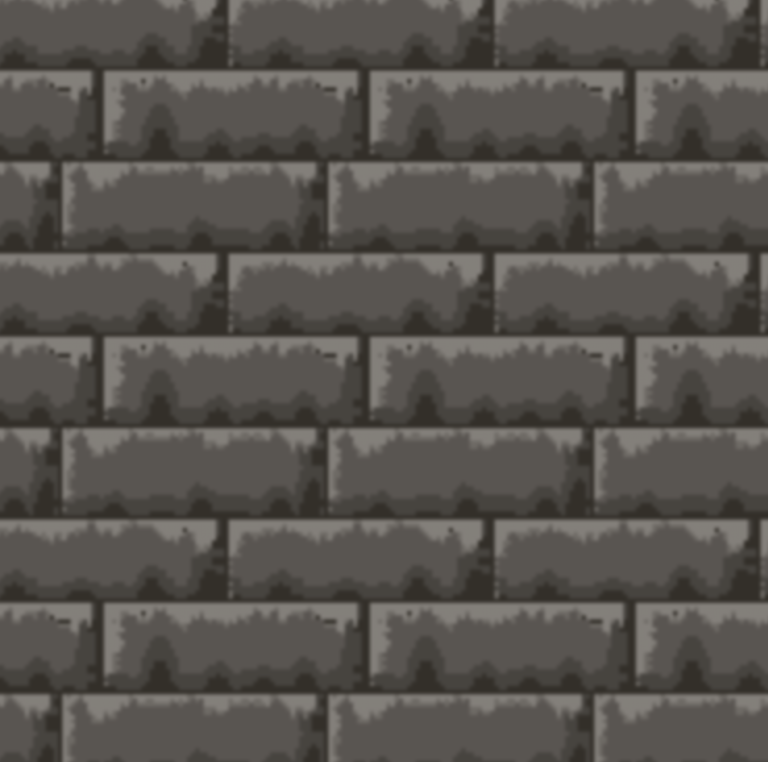
This texture is drawn by a WebGL 2 fragment shader. Its source:

```glsl
#version 300 es
precision highp float;
// Weathered grey brick wall, drawn as a softened grid of coarse cells.
// A square tile of three staggered courses repeats; each brick has a chipped
// pale top and left edge, and a stained bottom and right edge.

uniform vec2 u_resolution;
out vec4 outColor;

const vec2 CELLS = vec2(184.8, 183.3);   // cells across and down the canvas
const float TILE = 64.0;                 // cells per repeat
const float COURSE = 22.0;               // height of a full course
const float FIRST_COURSE = 16.0;         // cells above the first mortar line
const float BRICK = 62.0;                // brick length without its joint

const vec3 PALE  = vec3(0.515, 0.500, 0.480);
const vec3 WORN  = vec3(0.430, 0.415, 0.395);
const vec3 STONE = vec3(0.350, 0.333, 0.318);
const vec3 SHADE = vec3(0.278, 0.266, 0.248);
const vec3 DARK  = vec3(0.200, 0.185, 0.162);

// Per course: brick start, pale lip depth, length of the pale left edge
const vec3 START = vec3(25.0, 15.0, 55.0);
const vec3 LIP   = vec3(2.6, 1.3, 2.0);
const vec3 LEFT  = vec3(17.0, 17.0, 9.0);

// Per course: centres and sizes of chips along the top and stains below
const vec4 CHIP_AT[3] = vec4[3](vec4(4, 19, 30, 57), vec4(9, 23, 38, 57), vec4(8, 21, 50, 58));
const vec4 CHIP_SIZE[3] = vec4[3](vec4(1, 3, 3, 3), vec4(4, 1, 2, 3), vec4(1, 2.5, 1.5, 4));
const vec4 STAIN_AT[3] = vec4[3](vec4(13, 27, 38, 48), vec4(12, 33, 52, 60), vec4(12, 28, 45, 59));
const vec4 STAIN_SIZE[3] = vec4[3](vec4(12, 6, 5, 7), vec4(5, 7, 7, 14), vec4(6, 4, 8, 12));

// Pits: course, centre x, centre y, half length
const vec4 PITS[4] = vec4[4](vec4(0, 9, 3, 0.9), vec4(0, 51, 4, 0.9),
                             vec4(0, 54, 5, 1.6), vec4(2, 53, 3, 0.9));

float hash(vec2 p) {
  vec3 q = fract(p.xyx * vec3(0.1031, 0.1030, 0.0973));
  q += dot(q, q.yzx + 33.33);
  return fract((q.x + q.y) * q.z);
}

// Tallest of four rounded bumps at x
float bumps(float x, vec4 at, vec4 size, float halfWidth) {
  vec4 d = (x - at) / halfWidth;
  vec4 b = size * max(1.0 - d * d, 0.0);
  return max(max(b.x, b.y), max(b.z, b.w));
}

vec3 cellColor(vec2 cell) {
  // Course and position inside the brick
  float t = mod(cell.y - FIRST_COURSE, TILE);
  int course = int(min(floor(t / COURSE), 2.0));
  float id = float(course);
  float y = t - COURSE * id;
  float x = mod(cell.x - START[course], TILE);
  float up = (course == 2 ? TILE - 2.0 * COURSE : COURSE) - 1.0 - y;
  float right = BRICK - x;

  // Stepped roughness along each edge
  float jagX = hash(vec2(floor(x / 2.0) + 7.0, id * 9.0 + 3.0));
  float jagY = hash(vec2(floor(y / 2.0) + 51.0, id * 5.0 + 11.0));
  float jagLow = hash(vec2(floor(x / 3.0) + 80.0, id * 7.0 + 20.0));
  float grain = hash(vec2(x + 3.0, y + id * 31.0));

  // Mortar
  if (y < 0.5 || x > BRICK + 0.5) return DARK;
  if (right < 0.5) return course == 0 || jagY > 0.4 ? DARK : SHADE;

  // Pits
  for (int i = 0; i < 4; i++) {
    vec4 pit = PITS[i];
    if (int(pit.x) == course && abs(x - pit.y) < pit.w && abs(y - pit.z) < 0.6) return DARK;
  }

  // Pale top lip and left edge, with a worn fringe
  float lip = LIP[course] + 2.6 * jagX - 0.3 + bumps(x, CHIP_AT[course], CHIP_SIZE[course], 5.0);
  float bulge = course == 0 ? 3.0 * max(1.0 - abs(y - 10.0) / 5.0, 0.0) : 0.0;
  float edge = (1.6 + 2.0 * jagY + bulge) * step(y, LEFT[course]);
  float pale = max(lip - y, edge - x - 0.5);
  if (pale > 0.0 && right > 1.5) return pale < 1.0 && grain > 0.35 ? WORN : PALE;
  if (pale > -1.0 && right > 3.5 && grain > 0.65) return WORN;

  // Stains rising from the bottom and the right end
  float stain = bumps(x, STAIN_AT[course], STAIN_SIZE[course], 6.0) + 1.5 * jagLow - 0.7;
  float core = bumps(x, STAIN_AT[course], 0.6 * STAIN_SIZE[course], 3.6);
  float side = 2.5 + 3.0 * jagY + 2.0 * smoothstep(4.0, 12.0, y);
  if (up < core - 0.4 || (up < 0.5 && jagLow > 0.45)) return DARK;
  if (right < 2.5 && jagY > 0.4 && y > 4.0) return DARK;
  if (up < max(stain, 2.6 + 2.4 * jagLow) || right < side) return SHADE;
  return STONE;
}

void main() {
  vec2 uv = gl_FragCoord.xy / u_resolution;
  vec2 p = vec2(uv.x, 1.0 - uv.y) * CELLS;
  vec2 cell = floor(p);
  vec2 f = p - cell - 0.5;

  // Quadratic spline blend of the nine nearest cells
  vec3 color = vec3(0.0);
  for (int j = -1; j <= 1; j++) {
    for (int i = -1; i <= 1; i++) {
      vec2 o = vec2(i, j);
      vec2 side = 0.5 * (0.5 + o * f) * (0.5 + o * f);
      vec2 w = mix(0.75 - f * f, side, abs(o));
      color += w.x * w.y * cellColor(cell + o);
    }
  }
  outColor = vec4(color, 1.0);
}
```
